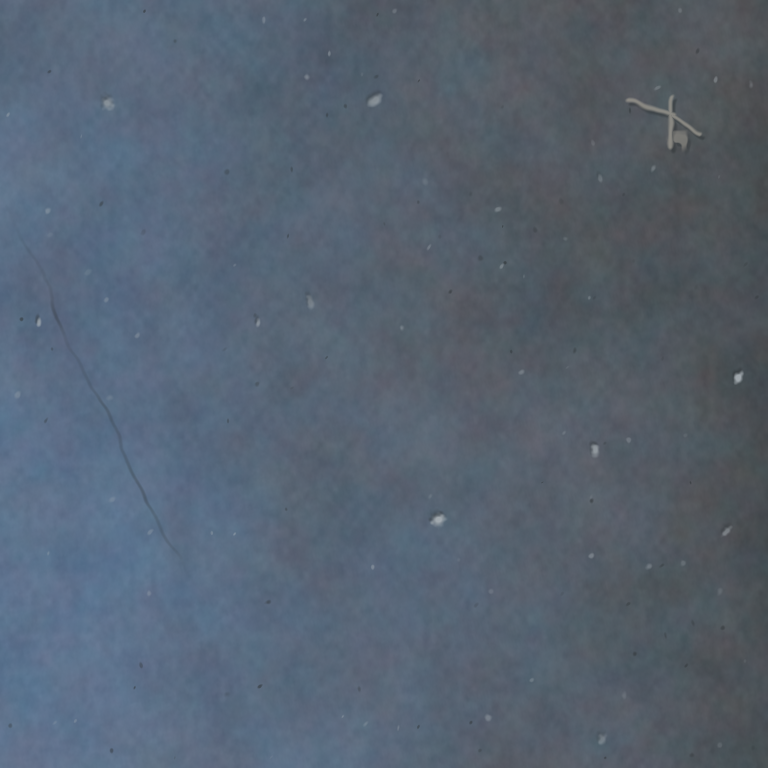
A WebGL 2 fragment shader for this texture:

```glsl
#version 300 es
precision highp float;
// Worn blue-grey painted floor with uneven mottling, pale chips, dark pits, a hairline crack and a straw tuft.

uniform vec2 u_resolution;
out vec4 fragColor;

const vec3 BLUE = vec3(0.368, 0.447, 0.548);
const vec3 GREY = vec3(0.312, 0.334, 0.354);
const vec3 WARM_TINT = vec3(0.050, -0.006, -0.034);
const vec3 GREEN_TINT = vec3(-0.022, 0.028, 0.008);
const vec3 CHIP_COLOR = vec3(0.66, 0.69, 0.71);
const vec3 STRAW_COLOR = vec3(0.58, 0.57, 0.54);
const vec3 SHADOW_COLOR = vec3(0.19, 0.21, 0.22);
const float MOTTLE = 0.55;         // strength of broad colour drift
const float PATCH = 0.060;         // brightness of broad patches
const float CLOUD = 0.048;         // brightness of medium patches
const float GRAIN = 0.060;         // brightness of fine grain
const vec2 SHADOW_SHIFT = vec2(0.002, -0.004);
const vec2 TUFT = vec2(0.874, 0.848);

float hash(vec2 p) {
    return fract(sin(dot(p, vec2(127.1, 311.7))) * 43758.5453);
}

float noise(vec2 p) {
    vec2 i = floor(p), f = fract(p);
    f = f * f * (3.0 - 2.0 * f);
    return mix(mix(hash(i), hash(i + vec2(1, 0)), f.x),
               mix(hash(i + vec2(0, 1)), hash(i + vec2(1, 1)), f.x), f.y);
}

// Layered noise centred on zero.
float fbm(vec2 p) {
    float sum = 0.0, amp = 0.5;
    for (int i = 0; i < 4; i++) {
        sum += amp * (noise(p) - 0.5);
        p = mat2(0.8, 0.6, -0.6, 0.8) * p * 2.03 + 17.3;
        amp *= 0.5;
    }
    return sum;
}

// Soft, ragged ellipses in a sparse jittered grid; radius in canvas units.
float flecks(vec2 p, float cells, float share, float radius, float seed) {
    vec2 id = floor(p * cells);
    vec2 key = id + seed;
    if (hash(key) > share) return 0.0;
    vec2 jitter = 0.25 + 0.5 * vec2(hash(key + 5.3), hash(key + 9.7));
    vec2 d = p - (id + jitter) / cells;
    float angle = 0.5 + 1.4 * hash(key + 2.9);
    d = mat2(cos(angle), -sin(angle), sin(angle), cos(angle)) * d;
    float size = radius * mix(0.55, 1.15, hash(key + 13.1));
    float stretch = mix(0.45, 0.9, hash(key + 21.7));
    float dist = length(d / vec2(1.0, stretch)) / size;
    dist += 0.6 * (noise(p * 210.0) - 0.5);
    return (1.0 - smoothstep(0.25, 1.35, dist)) * mix(0.25, 1.0, hash(key + 31.9));
}

float stroke(vec2 p, vec2 a, vec2 b, float width) {
    vec2 pa = p - a, ba = b - a;
    float along = clamp(dot(pa, ba) / dot(ba, ba), 0.0, 1.0);
    float d = length(pa - ba * along);
    return 1.0 - smoothstep(width * 0.1, width * 1.4, d);
}

// Two crossed stalks and a frayed clump beside them.
float tuft(vec2 p) {
    vec2 q = p - TUFT;
    q += 0.004 * (vec2(noise(p * 75.0), noise(p * 75.0 + 31.0)) - 0.5);
    float shape = stroke(q, vec2(-0.055, 0.021), vec2(0.004, 0.001), 0.0034);
    shape = max(shape, stroke(q, vec2(0.0, 0.025), vec2(-0.001, -0.040), 0.0032));
    shape = max(shape, stroke(q, vec2(0.002, 0.0), vec2(0.038, -0.022), 0.0030));
    vec2 clump = (q - vec2(0.013, -0.026)) / vec2(0.019, 0.020);
    float frayed = smoothstep(0.40, 0.75, noise(p * 110.0));
    return max(shape, 0.75 * frayed * (1.0 - smoothstep(0.6, 1.1, length(clump))));
}

// Thin wandering line that fades toward both ends.
float crack(vec2 p) {
    float path = 0.01 + 0.5 * (0.73 - p.y) + 0.04 * fbm(vec2(p.y * 11.0, 4.0));
    float line = 1.0 - smoothstep(0.0003, 0.0036, abs(p.x - path) * 0.89);
    float reach = smoothstep(0.20, 0.38, p.y) * (1.0 - smoothstep(0.58, 0.76, p.y));
    return line * reach * mix(0.35, 1.0, noise(vec2(p.y * 34.0, 8.0)));
}

void main() {
    vec2 p = gl_FragCoord.xy / u_resolution;

    // Broad drift from blue at the lower left to grey on the right
    float drift = 0.08 + 0.97 * p.x + 0.30 * (p.y - 0.5) * (1.0 - 0.6 * p.x);
    drift += MOTTLE * fbm(p * 5.0 + 3.0);
    vec3 color = mix(BLUE, GREY, clamp(drift, -0.05, 1.08));

    // Mottling, colour blotches and grain
    color += PATCH * fbm(p * 6.5 + 57.0);
    color += CLOUD * fbm(p * vec2(21.0, 16.0) + 40.0);
    color += WARM_TINT * (0.8 * fbm(p * 26.0 + 71.0) + 0.6 * fbm(p * 7.0 + 11.0));
    color += GREEN_TINT * fbm(p * 36.0 + 90.0);
    color += GRAIN * fbm(p * vec2(110.0, 88.0) + 23.0);
    color *= 1.0 - 0.09 * smoothstep(0.92, 1.02, p.x);

    // Crack and dark pits
    color = mix(color, SHADOW_COLOR, 0.36 * crack(p));
    color = mix(color, SHADOW_COLOR, 0.60 * flecks(p, 25.0, 0.11, 0.0040, 50.0));

    // Pale specks, then a few larger chips with a shadow
    color = mix(color, CHIP_COLOR, 0.42 * flecks(p, 24.0, 0.11, 0.0046, 7.0));
    color = mix(color, SHADOW_COLOR, 0.6 * flecks(p + SHADOW_SHIFT, 11.0, 0.045, 0.0100, 83.0));
    color = mix(color, CHIP_COLOR, 0.95 * flecks(p, 11.0, 0.045, 0.0092, 83.0));

    // Straw tuft over its shadow
    color = mix(color, SHADOW_COLOR, 0.55 * tuft(p - vec2(0.004, -0.005)));
    color = mix(color, STRAW_COLOR, 0.85 * tuft(p));

    fragColor = vec4(clamp(color, 0.0, 1.0), 1.0);
}
```
